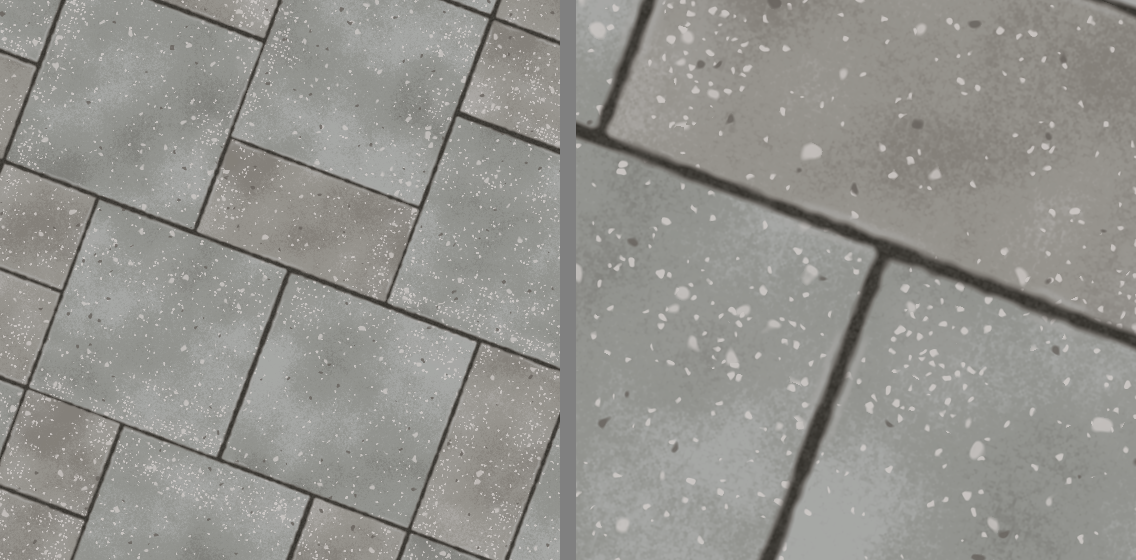
Left: the whole. Right: its middle third, enlarged.
Give the GLSL for this texture, as a three.js fragment shader.

```glsl
// Worn concrete paving in three slab sizes, laid in tilted courses.
// Each course picks its slab by mod and floor; a rounded box cuts the joints,
// and noise adds clouds, grain, pits and white salt specks along slab edges.
varying vec2 vUv;

const vec2 ORIGIN = vec2(0.176, 0.648); // a slab corner on the canvas
const float UNIT = 0.182;               // side of the smallest slab
const float TILT = 0.358;               // clockwise turn, radians
const float GAP = 0.009;                // half joint width, in slab units
const float GAP_VARY = 0.013;
const float CORNER = 0.025;
const float SOFT = 0.009;
const float SPECKS = 0.085;             // share of speckled cells
const float SALT = 0.62;                // extra specks in salty bands

const vec3 JOINT = vec3(0.24, 0.23, 0.21);
const vec3 RIM = vec3(0.40, 0.38, 0.36);
const vec3 DARK = vec3(0.51, 0.50, 0.48);
const vec3 STONE = vec3(0.58, 0.575, 0.555);
const vec3 PALE = vec3(0.66, 0.655, 0.645);
const vec3 WHITE = vec3(0.82, 0.80, 0.79);

float hash(vec2 p) {
  vec3 h = fract(vec3(p.xyx) * 0.1031);
  h += dot(h, h.yzx + 33.33);
  return fract((h.x + h.y) * h.z);
}

float noise(vec2 p) {
  vec2 i = floor(p), f = fract(p);
  f = f * f * (3.0 - 2.0 * f);
  return mix(mix(hash(i), hash(i + vec2(1.0, 0.0)), f.x),
             mix(hash(i + vec2(0.0, 1.0)), hash(i + 1.0), f.x), f.y);
}

float fbm(vec2 p) {
  float sum = 0.0, amp = 0.5;
  for (int i = 0; i < 5; i++) {
    sum += amp * noise(p);
    p = mat2(1.6, 1.2, -1.2, 1.6) * p + 7.3;
    amp *= 0.5;
  }
  return sum;
}

// Slab under q, as corner and size; courses are 3, 2 and 2 units high
vec4 slabAt(vec2 q) {
  float top = floor((q.y + 3.0) / 7.0) * 7.0 - 3.0;
  float y = q.y - top;
  if (y < 3.0) {
    // Squares and oblongs swap places in alternate columns
    float column = floor((q.x - 1.0) / 2.0);
    float cut = 2.0 - mod(column, 2.0);
    float x = 1.0 + 2.0 * column;
    return y < cut ? vec4(x, top, 2.0, cut) : vec4(x, top + cut, 2.0, 3.0 - cut);
  }
  // Runs of squares, each closed by a narrow slab, whole or halved
  float lower = step(5.0, y);
  float period = 5.0 - 2.0 * lower;
  float run = floor((q.x - lower) / period);
  float t = q.x - lower - run * period;
  float start = lower + run * period;
  float row = top + 3.0 + 2.0 * lower;
  if (t < period - 1.0) return vec4(start + 2.0 * floor(t / 2.0), row, 2.0, 2.0);
  float halved = mod(run, 2.0);
  float drop = halved * step(row + 1.0, q.y);
  return vec4(start + period - 1.0, row + drop, 1.0, 2.0 - halved);
}

// Irregular dots, one in a given share of the cells
float dots(vec2 p, float share) {
  p += 0.5 * vec2(noise(p * 1.7), noise(p * 1.7 + 31.0));
  vec2 cell = floor(p);
  vec2 center = 0.35 + 0.3 * vec2(hash(cell + 11.0), hash(cell + 47.0));
  float radius = 0.16 + 0.24 * hash(cell + 83.0);
  float dist = length(fract(p) - center);
  return step(hash(cell), share) * (1.0 - smoothstep(radius - 0.14, radius + 0.1, dist));
}

// Salt bands along the sides, the far edge or the near edge of a slab
float saltBand(vec2 local, vec4 slab, float wobble) {
  vec2 far = slab.zw - local;
  bool tall = mod(slab.y + 3.0, 7.0) < 3.0;
  float d = local.y + wobble;
  if (slab.z < 1.5 || (tall && mod(slab.x, 3.0) > 0.5)) {
    d = min(far.x, local.x + 0.08) + wobble;
    return 0.8 * exp(-pow((d - 0.2) / 0.17, 2.0));
  }
  if (mod(slab.x, 3.0) < 0.5) {
    d = far.y + 0.5 * wobble;
    return 1.2 * exp(-pow((d - 0.13) / 0.09, 2.0)) + 0.6 * exp(-pow((d - 0.46) / 0.07, 2.0))
         + 0.4 * exp(-pow((local.y + wobble - 0.5) / 0.2, 2.0));
  }
  return 0.75 * exp(-pow((d - 0.3) / 0.17, 2.0));
}

void main() {
  vec2 p = vUv - ORIGIN;
  float c = cos(TILT), s = sin(TILT);
  vec2 q = vec2(c * p.x - s * p.y, -s * p.x - c * p.y) / UNIT;
  vec4 slab = slabAt(q);
  vec2 local = q - slab.xy;
  vec2 id = slab.xy + 40.0;
  float tone = hash(id + 5.0);

  // Surface: clouds, slab tint and grain
  float cloud = fbm(q * 1.5 + tone * 19.0);
  float grain = noise(q * 65.0) + noise(q * 120.0 + 9.0) - 1.0;
  float shade = 0.5 + 1.5 * (cloud - 0.48) + 0.22 * (tone - 0.5) + 0.2 * grain;
  vec3 color = mix(DARK, STONE, smoothstep(0.1, 0.5, shade));
  color = mix(color, PALE, smoothstep(0.52, 0.95, shade));
  color += (slab.z * slab.w > 3.0 ? vec3(-0.008, 0.002, 0.004) : vec3(0.006, 0.0, -0.004));

  // Salt haze, specks and small pits
  float band = saltBand(local, slab, 0.3 * (fbm(q * 3.0) - 0.48));
  float salt = clamp(band * smoothstep(0.25, 0.65, fbm(q * 4.0 + 13.0)), 0.0, 1.0);
  float speck = max(dots(q * 30.0 + 200.0, SPECKS + SALT * salt),
                    0.85 * dots(q * 14.0 + 90.0, 0.035 + 0.18 * salt));
  color = mix(color, PALE, 0.45 * salt);
  color = mix(color, WHITE, 0.85 * speck);
  color = mix(color, RIM, 0.8 * dots(q * 19.0 + 400.0, 0.018));

  // Joints: slightly shifted rounded boxes with chipped, worn rims
  vec2 shift = 0.014 * (vec2(hash(id + 21.0), hash(id + 63.0)) - 0.5);
  vec2 extent = 0.5 * slab.zw - GAP - GAP_VARY * hash(id + 33.0) - CORNER;
  vec2 box = abs(local - 0.5 * slab.zw - shift) - extent;
  float edge = length(max(box, 0.0)) + min(max(box.x, box.y), 0.0) - CORNER;
  edge += 0.012 * (noise(q * 22.0) - 0.5);
  float worn = smoothstep(0.4, 0.75, noise(q * 5.0 + 17.0));
  color = mix(color, PALE, 0.6 * worn * exp(-pow((edge + 0.025) / 0.012, 2.0)));
  color = mix(color, RIM, 0.8 * smoothstep(-0.02, 0.0, edge));
  color = mix(color, JOINT + 0.05 * grain, smoothstep(-SOFT, SOFT, edge));
  gl_FragColor = vec4(color, 1.0);
}
```
